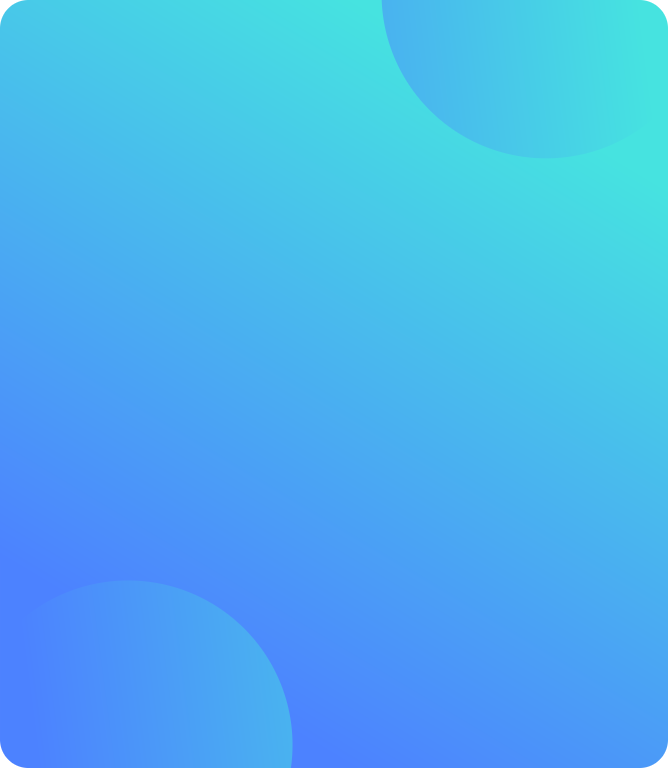
Write a WebGL 1 fragment shader that draws this background.

```glsl
precision highp float;
// A rounded card with a diagonal blue-to-teal gradient and two large discs
// cut by its corners. Each disc carries its own, nearly horizontal part of
// the same colour ramp; distance functions give all the smooth edges.

uniform vec2 u_resolution;

// Lengths are in units of the canvas height.
const vec3 BLUE = vec3(0.300, 0.508, 1.000);
const vec3 TEAL = vec3(0.274, 0.892, 0.878);
const vec3 PAGE = vec3(1.0);

const vec2 CARD_AXIS = vec2(0.514, 0.857);
const float CARD_START = 0.232;
const float CARD_SPAN = 0.866;
const float CORNER_RADIUS = 0.037;

const float DISC_RADIUS = 0.2142;
const vec2 DISC_AXIS = vec2(0.991, 0.130);
const vec2 TOP_DISC = vec2(0.7110, 1.0080);
const vec2 LOW_DISC = vec2(0.1667, 0.0300);
const float TOP_TONE = 0.818;  // ramp position at the disc centre
const float LOW_TONE = 0.182;
const float TONE_SLOPE = 0.318; // ramp change over one disc radius

vec3 ramp(float t) {
  return mix(BLUE, TEAL, clamp(t, 0.0, 1.0));
}

// Coverage of a shape from its signed distance, softened over one pixel.
float coverage(float dist) {
  return clamp(0.5 - dist * u_resolution.y, 0.0, 1.0);
}

float roundedBox(vec2 p, vec2 halfSize, float radius) {
  vec2 q = abs(p) - halfSize + radius;
  return length(max(q, 0.0)) + min(max(q.x, q.y), 0.0) - radius;
}

vec3 addDisc(vec3 base, vec2 p, vec2 centre, float tone) {
  vec2 offset = p - centre;
  float t = tone + TONE_SLOPE * dot(offset, DISC_AXIS) / DISC_RADIUS;
  return mix(base, ramp(t), coverage(length(offset) - DISC_RADIUS));
}

void main() {
  vec2 p = gl_FragCoord.xy / u_resolution.y;
  vec2 halfSize = 0.5 * u_resolution / u_resolution.y;

  // Diagonal card gradient
  vec3 color = ramp((dot(p, CARD_AXIS) - CARD_START) / CARD_SPAN);

  // Corner discs
  color = addDisc(color, p, TOP_DISC, TOP_TONE);
  color = addDisc(color, p, LOW_DISC, LOW_TONE);

  // Rounded card outline
  float card = coverage(roundedBox(p - halfSize, halfSize, CORNER_RADIUS));
  gl_FragColor = vec4(mix(PAGE, color, card), 1.0);
}
```
